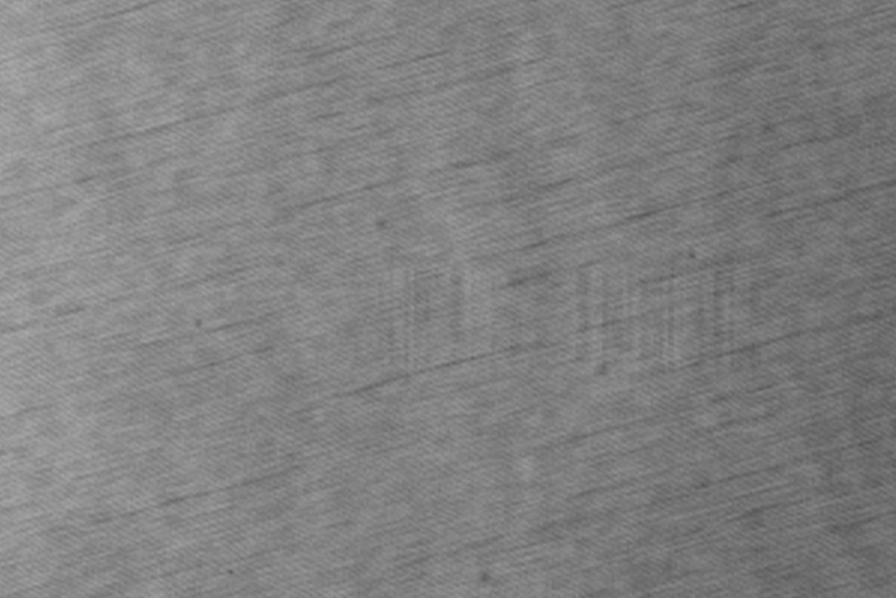
This texture is drawn by a WebGL 1 fragment shader. Its source:

```glsl
precision highp float;
// Grey twill cloth with rising slub threads, faint upright bars and small dark flecks.

uniform vec2 u_resolution;

// Lengths are in canvas heights, strengths in grey levels.
const float BASE_GREY = 0.554;
const vec2 LIGHT_SLOPE = vec2(-0.062, 0.012);
const float CORNER_SHADE = 0.035;
const vec2 TWILL_NORMAL = vec2(0.5, 0.866);
const float TWILL_PERIOD = 0.0098;
const float TWILL_STRENGTH = 0.012;
const vec2 THREAD_DIR = vec2(0.967, 0.255);
const vec2 THREAD_GRAIN = vec2(32.0, 150.0);
const float THREAD_STRENGTH = 0.062;
const float RIB_PERIOD = 0.0125;
const float RIB_STRENGTH = 0.009;
const float SLUB_SPACING = 0.052;
const float SLUB_WIDTH = 0.0046;
const float SLUB_STRENGTH = 0.052;
const float MOTTLE_STRENGTH = 0.053;
const float GRAIN_STRENGTH = 0.052;
const vec2 BARS_CENTER = vec2(0.94, 0.468);
const vec2 BARS_HALF = vec2(0.345, 0.088);
const float BAR_WIDTH = 0.0085;
const float BAR_STRENGTH = 0.06;
const int FLECK_COUNT = 6;
const float FLECK_STRENGTH = 0.15;
const float TAU = 6.2831853;

float hash(vec2 cell) {
  vec3 q = fract(vec3(cell.xyx) * 0.1031);
  q += dot(q, q.yzx + 33.33);
  return fract((q.x + q.y) * q.z);
}

float noise(vec2 p) {
  vec2 cell = floor(p);
  vec2 f = fract(p);
  f = f * f * (3.0 - 2.0 * f);
  return mix(mix(hash(cell), hash(cell + vec2(1.0, 0.0)), f.x),
             mix(hash(cell + vec2(0.0, 1.0)), hash(cell + 1.0), f.x), f.y);
}

// Noise centred on zero.
float ripple(vec2 p) {
  return noise(p + 57.0) - 0.5;
}

// Cloudy patches, drawn out upright as soft creases.
float mottle(vec2 p) {
  vec2 leaning = vec2(p.x + 0.22 * p.y, p.y);
  return 0.5 * ripple(leaning * vec2(9.0, 3.0))
       + 0.6 * ripple(leaning * vec2(28.0, 10.0))
       + 0.6 * ripple(p * vec2(60.0, 50.0));
}

float twill(vec2 p) {
  float wobble = 0.8 * ripple(p * 24.0);
  float wave = sin(TAU * (dot(p, TWILL_NORMAL) / TWILL_PERIOD + wobble));
  return wave * (0.4 + 1.2 * noise(p * 40.0));
}

// Fine ribs that cross the twill; uv runs along the thread.
float ribs(vec2 uv) {
  float wobble = 1.2 * ripple(uv * vec2(9.0, 22.0));
  return sin(TAU * (uv.y / RIB_PERIOD + wobble)) * (0.3 + 1.4 * noise(uv * vec2(18.0, 40.0) + 80.0));
}

// Broken dark lines, one at a random height in each row.
float slubs(vec2 uv) {
  float bend = 0.004 * ripple(vec2(uv.x * 5.0, 3.0)) + 0.003 * ripple(vec2(uv.x * 40.0, 9.0));
  float height = (uv.y + bend) / SLUB_SPACING;
  float row = floor(height);
  float offset = 0.22 + 0.56 * hash(vec2(row + 40.0, 7.0));
  float d = (fract(height) - offset) * SLUB_SPACING / SLUB_WIDTH;
  float run = smoothstep(0.3, 0.85, noise(vec2(uv.x * 4.0 + 20.0, row * 7.0 + 90.0)));
  float wear = 0.15 + 1.3 * noise(vec2(uv.x * 45.0 + 40.0, row * 5.0 + 90.0));
  return exp(-d * d) * run * wear;
}

float bars(vec2 p) {
  vec2 inset = BARS_HALF - abs(p - BARS_CENTER);
  float mask = smoothstep(-0.015, 0.03, inset.x) * smoothstep(-0.008, 0.014, inset.y);
  float fine = smoothstep(-0.3, 0.3, ripple(vec2(p.x / BAR_WIDTH, 11.5))) - 0.5;
  float wide = ripple(vec2(p.x / (BAR_WIDTH * 2.6), 31.5));
  return mask * (0.7 * fine + 0.5 * wide) * (0.5 + 0.8 * noise(p * vec2(60.0, 14.0)));
}

float flecks(vec2 p, float aspect) {
  float sum = 0.0;
  for (int i = 0; i < FLECK_COUNT; i++) {
    float id = float(i) + 1.0;
    vec2 center = vec2(hash(vec2(id, 3.0)) * aspect, hash(vec2(id, 19.0)));
    float size = hash(vec2(id, 41.0));
    float d = length(p - center) / mix(0.004, 0.012, size * size);
    sum += exp(-d * d) * mix(1.0, 0.6, size);
  }
  return sum;
}

void main() {
  vec2 p = gl_FragCoord.xy / u_resolution.y;
  float aspect = u_resolution.x / u_resolution.y;
  vec2 uv = vec2(dot(p, THREAD_DIR), dot(p, vec2(-THREAD_DIR.y, THREAD_DIR.x)));

  // Light falls from the upper left and fades at the lower right.
  float grey = BASE_GREY + dot(p, LIGHT_SLOPE) + 0.03 * exp(-p.x * 7.0);
  grey -= CORNER_SHADE * smoothstep(0.75, 1.5, p.x) * (1.0 - 0.6 * p.y);

  // Woven surface.
  grey += MOTTLE_STRENGTH * mottle(p) + GRAIN_STRENGTH * ripple(p * 200.0);
  grey += TWILL_STRENGTH * twill(p) + RIB_STRENGTH * ribs(uv);
  grey += THREAD_STRENGTH * ripple(uv * THREAD_GRAIN);

  // Marks on the cloth.
  grey += BAR_STRENGTH * bars(p) - SLUB_STRENGTH * slubs(uv);
  grey -= FLECK_STRENGTH * flecks(p, aspect);
  gl_FragColor = vec4(vec3(clamp(grey, 0.0, 1.0)), 1.0);
}
```
